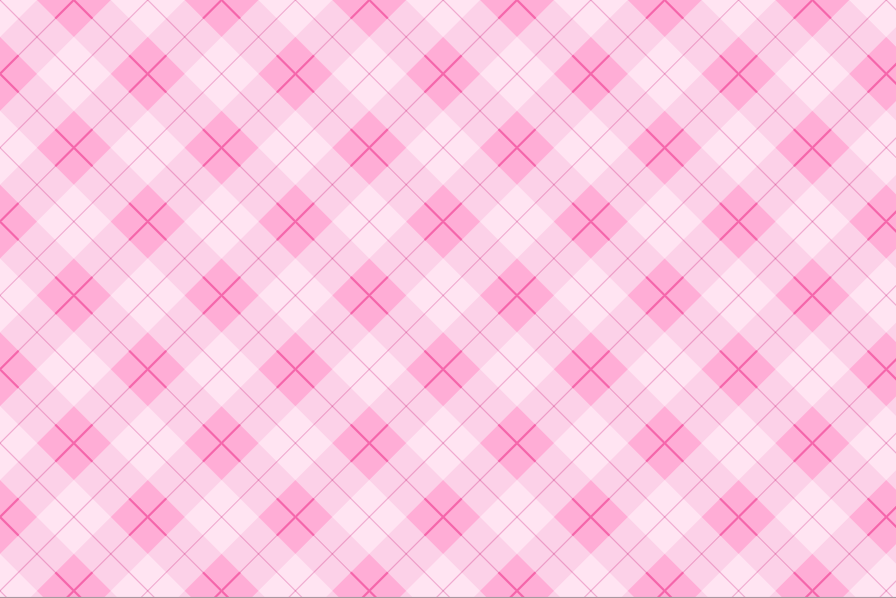
A Shadertoy shader for this pattern:

```glsl
// Pink diagonal argyle: two crossing sets of half-and-half bands make dark,
// mid and light diamonds; hairlines run through every diamond centre and
// turn bolder and hotter inside the dark ones.

const float REPEATS_ACROSS = 6.066;  // diamond periods over the canvas width
const float BAND_HALF      = 0.25;   // half width of a dark band, in periods
const float THIN_WIDTH     = 0.0115; // hairline on mid and light diamonds
const float BOLD_WIDTH     = 0.021;  // line on dark diamonds
const float EDGE_HEIGHT    = 0.0018; // grey rule on the bottom, of the height

const vec3 LIGHT_PINK = vec3(1.00, 0.895, 0.95);
const vec3 MID_PINK   = vec3(0.99, 0.82, 0.91);
const vec3 DARK_PINK  = vec3(1.00, 0.68, 0.84);
const vec3 HOT_PINK   = vec3(0.96, 0.40, 0.67);
const vec3 THIN_TINT  = vec3(0.94, 0.75, 0.86); // multiplies what lies below
const vec3 EDGE_GREY  = vec3(0.66, 0.60, 0.63);

// Share of a pixel of size px, at distance d, covered by a line of this width.
vec2 lineCoverage(vec2 d, float width, float px) {
    vec2 inner = max(d - 0.5 * px, vec2(-0.5 * width));
    vec2 outer = min(d + 0.5 * px, vec2(0.5 * width));
    return clamp((outer - inner) / px, 0.0, 1.0);
}

void mainImage(out vec4 fragColor, in vec2 fragCoord) {
    // Diagonal coordinates measured from the top left corner
    vec2 p = vec2(fragCoord.x, iResolution.y - fragCoord.y)
           * REPEATS_ACROSS / iResolution.x;
    vec2 diag = vec2(p.x + p.y, p.x - p.y);
    float px = sqrt(2.0) * REPEATS_ACROSS / iResolution.x;

    // Bands: both dark, one dark, or none
    vec2 bandDist = abs(fract(diag) - 0.5);
    vec2 band = clamp((BAND_HALF - bandDist) / px + 0.5, 0.0, 1.0);
    float dark = band.x * band.y;
    float light = (1.0 - band.x) * (1.0 - band.y);
    vec3 color = DARK_PINK * dark + LIGHT_PINK * light
               + MID_PINK * (1.0 - dark - light);

    // Lines through the middle of every band
    vec2 lineDist = 0.5 * abs(fract(2.0 * diag + 0.5) - 0.5);
    vec2 thin = lineCoverage(lineDist, THIN_WIDTH, px);
    vec2 bold = lineCoverage(lineDist, BOLD_WIDTH, px);
    vec3 thinColor = color * mix(vec3(1.0), THIN_TINT, thin.x)
                           * mix(vec3(1.0), THIN_TINT, thin.y);
    vec3 boldColor = mix(color, HOT_PINK, max(bold.x, bold.y));
    color = mix(thinColor, boldColor, dark);

    // Fine grey rule along the bottom edge
    float rule = EDGE_HEIGHT * iResolution.y - fragCoord.y + 0.5;
    color = mix(color, EDGE_GREY, clamp(rule, 0.0, 1.0));

    fragColor = vec4(color, 1.0);
}
```
